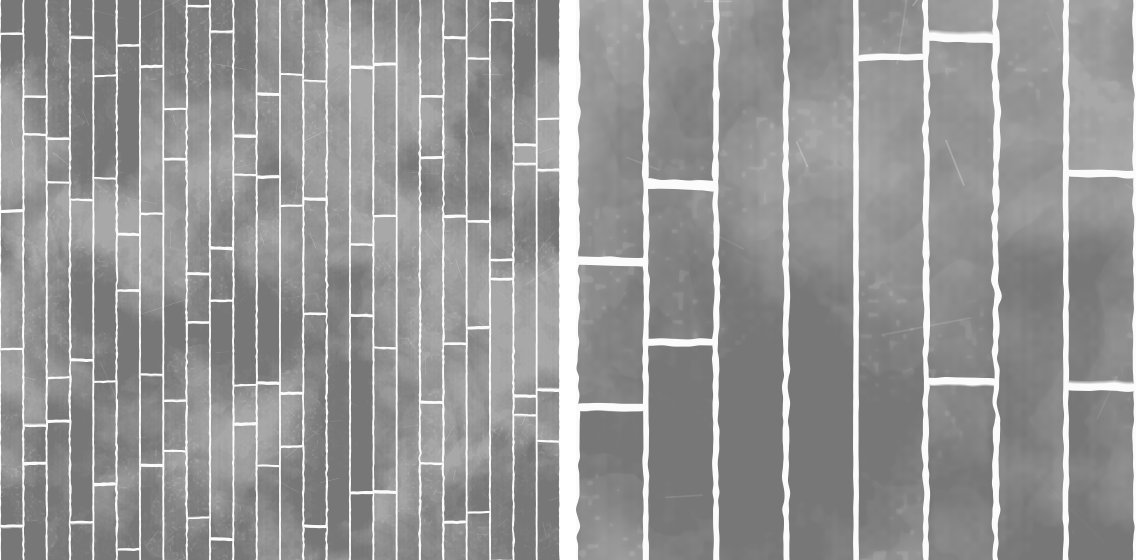
Left: the whole. Right: its middle third, enlarged.
A WebGL 2 fragment shader for this texture:

```glsl
#version 300 es
precision highp float;

uniform vec2 u_resolution;
out vec4 outColor;

const float COLUMNS = 24.0;
const float BARE_SHARE = 0.17;       // columns without cross joints
const float SEAM_HALF = 0.0016;      // half widths, in canvas units
const float JOINT_HALF = 0.0018;
const float SEAM_WOBBLE = 0.0026;
const float SCRATCH_HALF = 0.0005;
const float SCRATCH_CELLS = 13.0;
const float CLOUD_CELLS = 5.0;
const float PLANK_DRIFT = 0.07;      // cloud offset between planks
const float PLANK_TONE = 0.05;
const vec3 DARK_GREY = vec3(0.465);
const vec3 LIGHT_GREY = vec3(0.65);
const vec3 GROUT = vec3(0.985);

float hash(vec2 p) {
    return fract(sin(dot(p, vec2(12.9898, 78.233))) * 43758.5453);
}

vec2 hash2(vec2 p) {
    return vec2(hash(p), hash(p + 37.7));
}

// Value noise that wraps after the given number of cells
float noise(vec2 p, vec2 period) {
    vec2 i = floor(p), f = fract(p);
    f = f * f * (3.0 - 2.0 * f);
    vec2 a = mod(i, period), b = mod(i + 1.0, period);
    return mix(mix(hash(a), hash(vec2(b.x, a.y)), f.x),
               mix(hash(vec2(a.x, b.y)), hash(b), f.x), f.y);
}

float fbm(vec2 uv, float cells) {
    float sum = 0.0, weight = 0.5;
    for (int i = 0; i < 5; i++) {
        sum += weight * noise(uv * cells, vec2(cells));
        cells *= 2.0;
        weight *= 0.5;
    }
    return sum / 0.97;
}

float stroke(float dist, float halfWidth, float blur) {
    return clamp((halfWidth - dist) / blur + 0.5, 0.0, 1.0);
}

// Ragged vertical seams; each has its own roughness
float seams(vec2 uv, float px) {
    float line = floor(uv.x * COLUMNS + 0.5);
    float id = mod(line, COLUMNS);
    float rough = mix(0.15, 1.0, hash(vec2(id, 5.0)));
    float shift = noise(vec2(id + 0.5, uv.y * 110.0), vec2(COLUMNS, 110.0)) - 0.5;
    float swell = noise(vec2(id + 0.5, uv.y * 190.0), vec2(COLUMNS, 190.0)) - 0.4;
    float dist = abs(uv.x - line / COLUMNS + shift * SEAM_WOBBLE * rough);
    return stroke(dist, SEAM_HALF + swell * 0.0016 * rough, px);
}

// Two mirrored pairs of cross joints per column: x = coverage, y = plank id
vec2 joints(vec2 uv, float column, float px) {
    float pick = hash(vec2(column, 11.0));
    float middle = pick < 0.7 ? 0.5 : (pick < 0.85 ? 0.25 : 0.75);
    float gap = mix(0.017, 0.17, pow(hash(vec2(column, 17.0)), 2.0));
    float shift = (hash(vec2(column, 23.0)) - 0.5) * 0.09;
    float along = fract(uv.y - middle + 0.5) - 0.5;
    float side = step(0.0, along);
    float fromPair = abs(along) - 0.25 - shift;
    float outer = step(0.0, fromPair);
    float offset = abs(fromPair) - gap;
    float plank = offset < 0.0 ? 1.0 + side : 3.0 * outer;
    if (hash(vec2(column, 29.0)) < BARE_SHARE) return vec2(0.0);

    vec2 look = hash2(vec2(column, 40.0 + 2.0 * side + outer));
    float across = fract(uv.x * COLUMNS) - 0.5;
    float ripple = noise(uv * 130.0, vec2(130.0)) - 0.5;
    offset += across * (look.x - 0.5) * 0.003 + ripple * 0.0012;
    float blur = offset > 0.0 ? max(px, 0.004 * look.y * look.y) : px;
    return vec2(stroke(abs(offset), JOINT_HALF + 0.0011 * look.x, blur), plank);
}

// Short thin scratches, one or none in each grid cell
float scratches(vec2 uv, float px) {
    vec2 p = uv * SCRATCH_CELLS, home = floor(p);
    float sum = 0.0;
    for (int y = -1; y <= 1; y++)
    for (int x = -1; x <= 1; x++) {
        vec2 cell = home + vec2(x, y);
        vec2 id = mod(cell, SCRATCH_CELLS) + 61.0;
        vec2 rnd = hash2(id + 9.0);
        float angle = rnd.x * 6.2832;
        vec2 dir = vec2(cos(angle), sin(angle));
        vec2 rel = p - cell - hash2(id);
        float reach = mix(0.1, 0.6, rnd.y * rnd.y);
        rel -= dir * clamp(dot(rel, dir), -reach, reach);
        float strength = max(hash(id + 3.0) - 0.3, 0.0);
        sum += strength * stroke(length(rel) / SCRATCH_CELLS, SCRATCH_HALF, px);
    }
    return sum;
}

void main() {
    vec2 uv = gl_FragCoord.xy / u_resolution;
    float px = 1.0 / min(u_resolution.x, u_resolution.y);
    float column = floor(uv.x * COLUMNS);
    vec2 joint = joints(uv, column, px);

    // Cloudy concrete, slightly displaced on every plank
    vec2 plankRnd = hash2(vec2(column, 70.0 + joint.y));
    vec2 p = uv + (plankRnd - 0.5) * PLANK_DRIFT;
    float warp = fbm(p + 0.37, 6.0) - 0.5;
    float cloud = fbm(p + vec2(warp, -warp) * 0.12, CLOUD_CELLS);
    float tone = smoothstep(0.3, 0.68, cloud) + (plankRnd.x - 0.5) * PLANK_TONE * 4.0;

    // Worn patches, curved brush marks, vertical streaks and grain
    float worn = fbm(p + warp * 0.1 + 0.61, 14.0);
    tone += 0.16 * smoothstep(0.57, 0.61, worn) - 0.14 * smoothstep(0.42, 0.38, worn);
    vec2 sweep = vec2(70.0 * (p.x + p.y + warp * 0.3), 6.0 * (p.y - p.x));
    float brush = noise(sweep, vec2(70.0, 6.0)) - 0.5;
    tone += 0.25 * brush * smoothstep(0.5, 0.65, fbm(p + 0.19, 4.0));
    tone += 0.1 * (noise(uv * vec2(320.0, 5.0), vec2(320.0, 5.0)) - 0.5);
    float grain = noise(uv * 240.0, vec2(240.0));
    tone += 0.12 * (grain - 0.5);
    tone += 0.22 * smoothstep(0.74, 0.9, grain) * smoothstep(0.48, 0.6, worn);

    vec3 color = mix(DARK_GREY, LIGHT_GREY, clamp(tone, 0.0, 1.05));
    color += 0.16 * scratches(uv, px);
    color = mix(color, GROUT, max(seams(uv, px), joint.x));
    outColor = vec4(color, 1.0);
}
```
